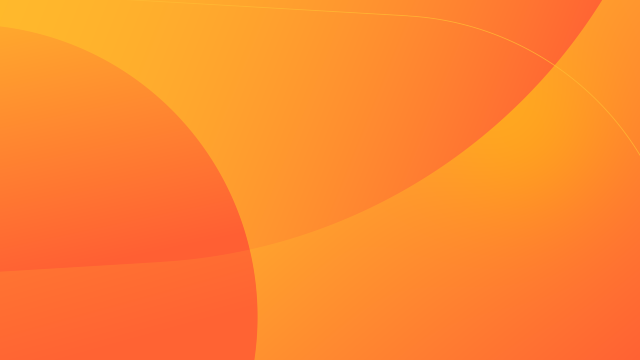
This background is drawn by a Shadertoy shader. Its source:

```glsl
// Warm orange backdrop: overlapping curved gradient panels and a thin golden arc.

const vec3 AMBER = vec3(1.0, 0.73, 0.17);
const vec3 CORAL = vec3(1.0, 0.39, 0.20);

// Colour along the shared amber-to-coral ramp.
vec3 ramp(float t) {
    return mix(AMBER, CORAL, clamp(t, 0.0, 1.05));
}

// Signed distance to an arc that runs on to the left as a straight tangent.
float tangentArc(vec2 p, vec2 centre, float radius, vec2 normal) {
    vec2 q = p - centre;
    float along = q.x * abs(normal.y) - q.y * normal.x * sign(normal.y);
    return (along < 0.0 ? dot(q, normal) : length(q)) - radius;
}

// Coverage of the inside of a shape, smoothed over about one pixel.
float inside(float dist, float pixel) {
    return 1.0 - smoothstep(-0.6 * pixel, 0.6 * pixel, dist);
}

void mainImage(out vec4 fragColor, in vec2 fragCoord) {
    float pixel = 1.0 / iResolution.y;
    vec2 p = fragCoord * pixel;
    float depth = 1.0 - p.y;

    // Lower panel, with a soft amber glow under the sweeping edge
    vec3 lower = ramp(0.112 + 0.513 * p.x - 0.597 * p.y);
    vec2 glowOffset = (p - vec2(1.46, 0.63)) / 0.27;
    lower += vec3(0.0, 0.075, -0.06) * exp(-dot(glowOffset, glowOffset));

    // Upper panel, fading towards coral on the right
    float u = p.x + 0.4 * depth;
    vec3 upper = ramp(0.015 + 0.168 * u + 0.249 * u * u);

    // Left disc, tinted differently on each side of the sweep
    vec3 discUpper = ramp(0.124 + 0.25 * p.x + 1.17 * depth);
    vec3 discLower = ramp(min(0.323 + 0.18 * p.x + 0.65 * depth, 1.0));

    // Combine the panels
    float sweep = tangentArc(p, vec2(0.358, 1.819), 1.549, vec2(0.06, -0.998));
    float disc = length(p - vec2(-0.097, 0.120)) - 0.8125;
    float sweepMask = inside(sweep, pixel);
    vec3 color = mix(mix(lower, upper, sweepMask),
                     mix(discLower, discUpper, sweepMask),
                     inside(disc, pixel));

    // Thin golden arc
    float arc = tangentArc(p, vec2(1.088, 0.150), 0.807, vec2(0.0575, 0.998));
    float stroke = inside(abs(arc) - 0.0012, pixel);
    color = mix(color, vec3(1.0, 0.73, 0.20), 0.75 * stroke);

    fragColor = vec4(color, 1.0);
}
```
